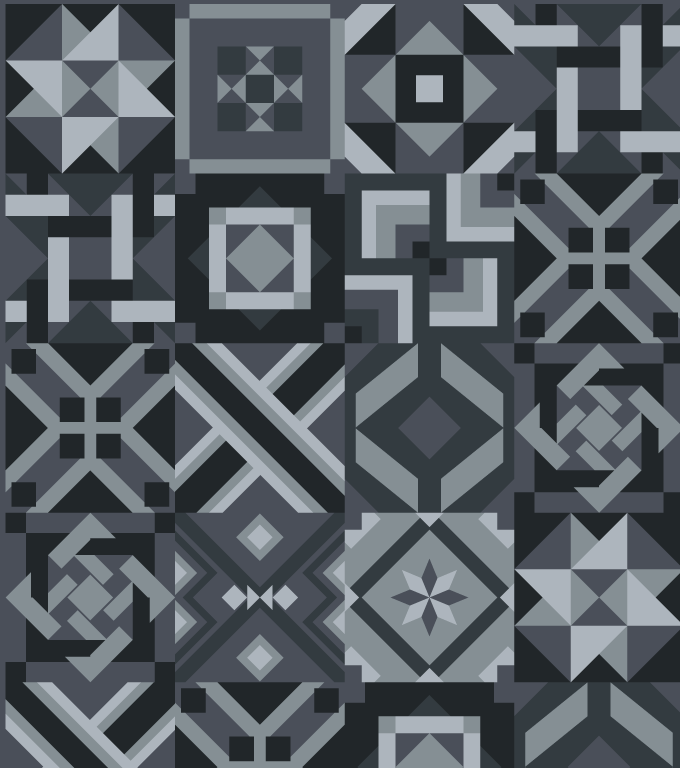
A WebGL 2 fragment shader for this pattern:

```glsl
#version 300 es
precision highp float;
// Patchwork of geometric quilt tiles, four across, in slate greys.
uniform vec2 u_resolution;
out vec4 fragColor;

const vec3 INK = vec3(0.13, 0.15, 0.16);
const vec3 DARK = vec3(0.20, 0.23, 0.25);
const vec3 SLATE = vec3(0.29, 0.31, 0.35);
const vec3 GREY = vec3(0.52, 0.56, 0.58);
const vec3 PALE = vec3(0.68, 0.71, 0.74);
const float TILE = 0.2208;                  // tile side, in canvas heights
const vec2 MARGIN = vec2(0.0072, 0.0052);   // left and top margins
const int SAMPLES = 4;                      // antialiasing grid per axis
const int LAYOUT[20] = int[20](0, 1, 2, 3,  3, 4, 5, 6,  6, 7, 8, 9,
                               9, 10, 11, 0,  7, 6, 4, 8);

float diamond(vec2 p) { return abs(p.x) + abs(p.y); }
float square(vec2 p) { return max(abs(p.x), abs(p.y)); }
bool within(float v, float lo, float hi) { return v > lo && v < hi; }
// Box spanning lo..hi, paired with its half-turn copy.
bool twinBox(vec2 p, vec2 lo, vec2 hi) {
  vec2 c = 0.5 * (lo + hi), h = 0.5 * (hi - lo);
  return all(lessThan(abs(p - c), h)) || all(lessThan(abs(p + c), h));
}
// Quarter-turns p into the upper sector.
vec2 toTop(vec2 p) {
  if (abs(p.x) > abs(p.y)) p = p.x > 0.0 ? vec2(-p.y, p.x) : vec2(p.y, -p.x);
  return p.y < 0.0 ? -p : p;
}

// Every tile takes p in -1..1 with y up.
vec3 starTile(vec2 p) {
  vec2 q = p * 3.0, a = abs(q);
  if (min(a.x, a.y) > 1.0) return a.x + a.y > 4.0 ? INK : SLATE;
  if (max(a.x, a.y) < 1.0) return a.y > a.x ? SLATE : GREY;
  q = toTop(q);
  if (q.y - 2.0 > abs(q.x)) return INK;
  return q.x < q.y - 2.0 ? GREY : PALE;
}
vec3 framedTile(vec2 p) {
  vec2 a = abs(p);
  if (square(p) > 0.83) return min(a.x, a.y) > 0.83 ? SLATE : GREY;
  if (square(p) > 0.5) return SLATE;
  vec2 cell = floor(p * 3.0 + 0.5), f = abs(p * 3.0 - cell);
  if (abs(cell.x) == abs(cell.y)) return DARK;
  return (f.y > f.x) == (cell.x == 0.0) ? GREY : SLATE;
}
vec3 targetTile(vec2 p) {
  vec2 a = abs(p);
  float s = diamond(p);
  if (square(p) < 0.4) return square(p) < 0.16 ? PALE : INK;
  if (min(a.x, a.y) > 0.4) return s < 1.4 ? INK : s < 1.8 ? PALE : SLATE;
  return s < 0.8 ? GREY : SLATE;
}
vec3 pinwheelTile(vec2 p) {
  vec2 a = abs(p);
  if (twinBox(p, vec2(-1.0, 0.5), vec2(-0.25, 0.75)) || twinBox(p, vec2(0.25, -0.25), vec2(0.5, 0.75))
    || twinBox(p, vec2(0.75, 0.5), vec2(1.0, 0.75))) return PALE;
  if (twinBox(p, vec2(-0.5, 0.25), vec2(0.25, 0.5)) || twinBox(p, vec2(0.5, 0.25), vec2(0.75, 1.0))
    || twinBox(p, vec2(-0.75, 0.75), vec2(-0.5, 1.0))) return INK;
  if (square(p) < 0.25) return SLATE;
  if (a.y > a.x) return a.y > a.x + 0.5 ? DARK : SLATE;
  return a.x > a.y + 0.5 ? SLATE : DARK;
}
vec3 medallionTile(vec2 p) {
  float m = square(p), inner = min(abs(p.x), abs(p.y));
  if (m < 0.4) return diamond(p) < 0.4 ? GREY : SLATE;
  if (m < 0.6) return inner > 0.4 ? GREY : PALE;
  if (inner > 0.76) return SLATE;
  return diamond(p) < 0.85 ? DARK : INK;
}
vec3 nestedTile(vec2 p) {
  bool centred = p.x * p.y < 0.0, muted = p.x < 0.0 && p.y < 0.0;
  float m = square(centred ? p : 1.0 - abs(p));
  if (m > 0.8) return DARK;
  if (m > 0.63) return PALE;
  if (m > 0.4) return muted ? SLATE : GREY;
  return m < 0.2 ? INK : muted ? DARK : SLATE;
}
vec3 crossTile(vec2 p) {
  vec2 a = abs(p);
  float d = abs(a.x - a.y);
  if (square(a - 0.215) < 0.145 || square(a - 0.785) < 0.145) return INK;
  return d > 0.5 ? INK : d > 0.24 || square(p) < 0.36 ? GREY : SLATE;
}
vec3 diagonalTile(vec2 p) {
  float u = abs(p.x + p.y), v = abs(p.x - p.y);
  if (u < 0.55) return u < 0.2 ? INK : u < 0.37 ? GREY : PALE;
  return v < 0.25 ? INK : v < 0.4 ? GREY : v < 0.56 ? PALE : SLATE;
}
vec3 hexagonTile(vec2 p) {
  vec2 a = abs(p);
  if (within(a.x, 0.135, 0.87) && within(a.y + 0.81 * (a.x - 0.135), 0.6, 1.0)) return GREY;
  return diamond(p) < 0.37 || diamond(p) > 1.6 ? SLATE : DARK;
}
vec3 spiralTile(vec2 p) {
  vec2 q = toTop(p);
  float s = diamond(q), rise = q.y - q.x, fall = q.y + q.x;
  if (s < 1.0 && (q.y > 0.7 || (q.x < 0.0 && rise > 0.68))) return GREY;
  if (q.y > 0.76) return abs(q.x) > 0.76 ? INK : SLATE;
  if (q.y > 0.5) return INK;
  if (fall < 0.27) return rise < 0.27 ? GREY : SLATE;
  return within(fall, 0.3, 0.55) ? GREY : SLATE;
}
vec3 kilimTile(vec2 p) {
  vec2 a = abs(p);
  float gem = diamond(a - vec2(0.0, 0.71)), edge = diamond(a - vec2(1.0, 0.29));
  if (gem < 0.28) return gem < 0.15 ? PALE : GREY;
  if (edge < 0.26) return edge < 0.14 ? PALE : GREY;
  if (diamond(a - vec2(0.3, 0.0)) < 0.15 || (a.x < 0.15 && a.y < a.x)) return PALE;
  return abs(a.x - a.y) < 0.12 || within(edge, 0.38, 0.5) ? DARK : SLATE;
}
vec3 flowerTile(vec2 p) {
  vec2 a = abs(p);
  float s = diamond(p), step8 = radians(45.0), angle = atan(p.y, p.x);
  float petal = floor(angle / step8 + 0.5);
  vec2 q = length(p) * vec2(cos(angle - petal * step8), sin(angle - petal * step8));
  if (abs(q.y) < 0.41 * min(q.x, 0.46 - q.x)) return mod(petal, 2.0) < 0.5 ? SLATE : PALE;
  if (diamond(vec2(max(a.x, a.y) - 1.0, min(a.x, a.y))) < 0.17) return PALE;
  if (within(s, 0.8, 1.05)) return DARK;
  if (min(a.x, a.y) > 0.8) return SLATE;
  return s > 1.5 && abs(a.x - a.y) < 0.35 ? PALE : GREY;
}

// pos is in canvas heights, measured from the top left.
vec3 quilt(vec2 pos) {
  vec2 g = (pos - MARGIN) / TILE;
  if (min(g.x, g.y) < 0.0 || g.x >= 4.0 || g.y >= 5.0) return SLATE;
  vec2 p = (fract(g) * 2.0 - 1.0) * vec2(1.0, -1.0);
  switch (LAYOUT[int(g.y) * 4 + int(g.x)]) {
    case 0: return starTile(p);
    case 1: return framedTile(p);
    case 2: return targetTile(p);
    case 3: return pinwheelTile(p);
    case 4: return medallionTile(p);
    case 5: return nestedTile(p);
    case 6: return crossTile(p);
    case 7: return diagonalTile(p);
    case 8: return hexagonTile(p);
    case 9: return spiralTile(p);
    case 10: return kilimTile(p);
  }
  return flowerTile(p);
}

void main() {
  vec3 sum = vec3(0.0);
  for (int i = 0; i < SAMPLES * SAMPLES; i++) {
    vec2 jitter = (vec2(i % SAMPLES, i / SAMPLES) + 0.5) / float(SAMPLES) - 0.5;
    vec2 pos = (gl_FragCoord.xy + jitter) / u_resolution.y;
    sum += quilt(vec2(pos.x, 1.0 - pos.y));
  }
  fragColor = vec4(sum / float(SAMPLES * SAMPLES), 1.0);
}
```
